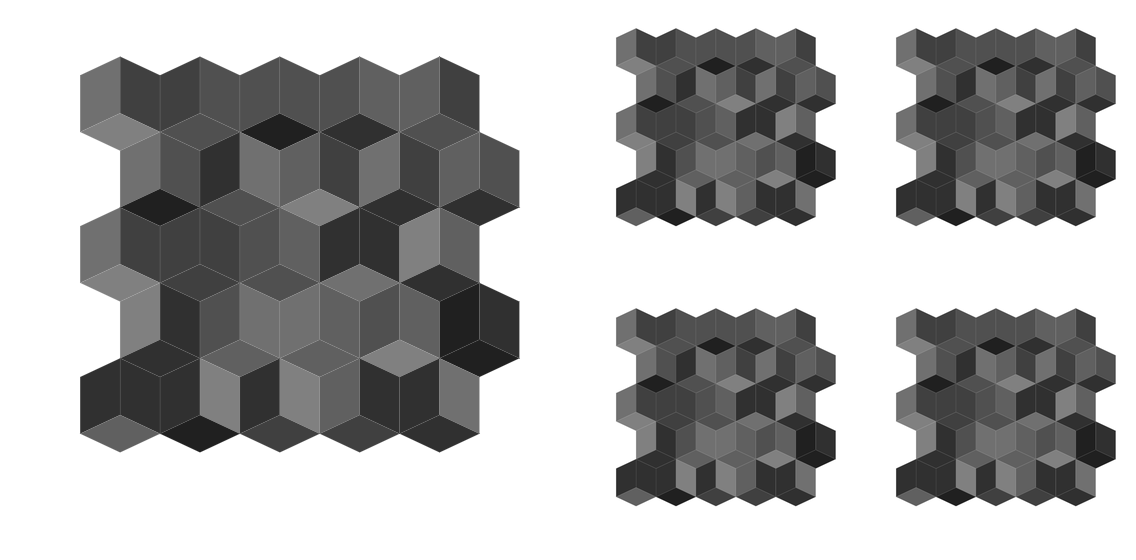
Left, the tile; right, the same tile 2 across and 2 down.
Reproduce this pattern procedurally as a three.js fragment shader.

```glsl
// Draws a white field with a staggered cluster of grey cubes, each face a random shade.
varying vec2 vUv;

const int COLUMNS = 5;
const int ROWS = 5;
const float HALF_WIDTH = 0.0713;   // half the width of a cube
const float SLANT = 0.0334;        // rise of a slanted edge
const float HEIGHT = 0.1013;       // length of an upright edge
const vec2 FIRST_CORNER = vec2(0.2145, 0.7977); // inner corner of the top left cube
const float SOFTNESS = 0.0013;     // edge blur, leaves fine pale seams between faces
const vec3 PAPER = vec3(1.0);

float cross2(vec2 a, vec2 b) {
  return a.x * b.y - a.y * b.x;
}

float hash(vec3 p) {
  return fract(sin(dot(p, vec3(12.99, 78.23, 37.72))) * 43758.5);
}

// One of seven evenly spaced greys
float randomShade(vec3 seed) {
  return (2.0 + floor(7.0 * hash(seed))) * 16.0 / 255.0;
}

// Coverage of the parallelogram spanned by two edges from the origin
float faceCoverage(vec2 p, vec2 a, vec2 b, float softness) {
  float area = cross2(a, b);
  float u = cross2(p, b) / area;
  float v = cross2(a, p) / area;
  float inside = abs(area) * min(min(u, 1.0 - u) / length(b),
                                 min(v, 1.0 - v) / length(a));
  return smoothstep(-softness, softness, inside);
}

vec3 paintFace(vec3 base, vec2 p, vec2 a, vec2 b, vec3 seed) {
  return mix(base, vec3(randomShade(seed)), faceCoverage(p, a, b, SOFTNESS));
}

// Left, right and lower faces meet at the inner corner
vec3 paintCube(vec3 base, vec2 p, vec2 cell) {
  vec2 up = vec2(0.0, HEIGHT);
  vec2 left = vec2(-HALF_WIDTH, -SLANT);
  vec2 right = vec2(HALF_WIDTH, -SLANT);
  base = paintFace(base, p, left, up, vec3(cell, 1.0));
  base = paintFace(base, p, right, up, vec3(cell, 2.0));
  return paintFace(base, p, left, right, vec3(cell, 3.0));
}

void main() {
  vec3 color = PAPER;
  for (int row = 0; row < ROWS; row++) {
    for (int column = 0; column < COLUMNS; column++) {
      vec2 cell = vec2(float(column), float(row));
      // Every second row shifts by half a cube
      float across = 2.0 * cell.x + mod(cell.y, 2.0);
      vec2 offset = vec2(across * HALF_WIDTH, -cell.y * (HEIGHT + SLANT));
      color = paintCube(color, vUv - FIRST_CORNER - offset, cell);
    }
  }
  gl_FragColor = vec4(color, 1.0);
}
```
